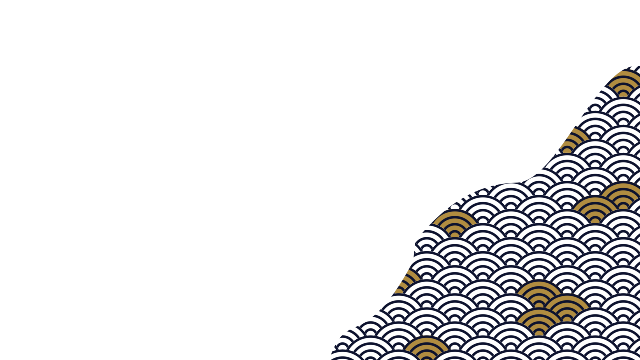
Give the GLSL for this background, as a WebGL 1 fragment shader.

```glsl
precision highp float;
// White background with a corner of overlapping navy wave scales, some of them gold.

uniform vec2 u_resolution;

const vec3 WHITE = vec3(1.0);
const vec3 NAVY = vec3(0.05, 0.07, 0.18);
const vec3 GOLD = vec3(0.69, 0.55, 0.25);

const float RADIUS = 0.078;               // scale radius, in canvas heights
const vec2 ANCHOR = vec2(1.7315, 0.7317); // centre of column 0, row 0
const float RINGS = 4.0;                  // rings per scale
const float LINE = 0.36;                  // share of a ring that is inked

// Progress of x from a to b, limited to 0..1.
float ramp(float x, float a, float b) {
  return clamp((x - a) / (b - a), 0.0, 1.0);
}

float easeIn(float x, float a, float b, float power) {
  return pow(ramp(x, a, b), power);
}

float easeOut(float x, float a, float b, float power) {
  return 1.0 - pow(1.0 - ramp(x, a, b), power);
}

// Height of the flowing upper border, a chain of swells.
float borderHeight(float x) {
  float h = 0.085 * easeOut(x, 0.914, 1.0, 3.0);
  h += 0.200 * easeIn(x, 0.950, 1.153, 2.0);
  h += 0.044 * smoothstep(1.147, 1.154, x);
  h += 0.164 * easeOut(x, 1.153, 1.454, 2.3);
  h += 0.324 * smoothstep(1.435, 1.768, x);
  return h;
}

// Soft coverage below the border, with the gap corrected for slope.
float borderMask(vec2 p, float pixel) {
  float h = borderHeight(p.x);
  float slope = (borderHeight(p.x + pixel) - h) / pixel;
  float gap = (h - p.y) / sqrt(1.0 + slope * slope);
  return smoothstep(-0.5 * pixel, 0.5 * pixel, gap);
}

bool isRow(float row, float target) {
  return abs(row - target) < 0.5;
}

// Column of the gold scale in a row, or a far column when there is none.
float goldColumn(float row) {
  if (abs(row - 16.0) < 1.5) return 2.0 + abs(row - 16.0); // cluster of three
  if (abs(row - 8.5) < 1.0) return row - 8.0;              // touching pair
  if (isRow(row, 0.0) || isRow(row, 4.0)) return 0.5 * row;
  if (isRow(row, 10.0) || isRow(row, 14.0)) return 0.5 * row + 1.0;
  if (isRow(row, 19.0)) return 7.0;
  return -99.0;
}

// Concentric inked rings over a fill; d is 1 at the rim of the scale.
vec3 scaleColor(float d, vec3 fill, float blur) {
  float offset = abs(fract(d * RINGS + 0.5 * LINE + 0.5) - 0.5);
  float edge = blur * RINGS;
  float ink = 1.0 - smoothstep(0.5 * LINE - edge, 0.5 * LINE + edge, offset);
  return mix(fill, NAVY, ink);
}

// Staggered rows of scales, painted from back to front.
vec3 wavePattern(vec2 p, float pixel) {
  vec2 q = (ANCHOR - p) / RADIUS;   // columns leftward, radii downward
  float blur = 0.5 * pixel / RADIUS;
  float firstRow = floor(2.0 * q.y) - 1.0;
  vec3 color = WHITE;
  for (int i = 0; i < 5; i++) {
    float row = firstRow + float(i);
    float stagger = mod(row, 2.0);
    float column = stagger + 2.0 * floor(0.5 * (q.x - stagger) + 0.5);
    float d = length(q - vec2(column, 0.5 * row));
    vec3 fill = abs(column - goldColumn(row)) < 0.5 ? GOLD : WHITE;
    float cover = 1.0 - smoothstep(1.0 - blur, 1.0 + blur, d);
    color = mix(color, scaleColor(d, fill, blur), cover);
  }
  return color;
}

void main() {
  float pixel = 1.0 / u_resolution.y;
  vec2 p = gl_FragCoord.xy * pixel;
  vec3 color = mix(WHITE, wavePattern(p, pixel), borderMask(p, pixel));
  gl_FragColor = vec4(color, 1.0);
}
```
